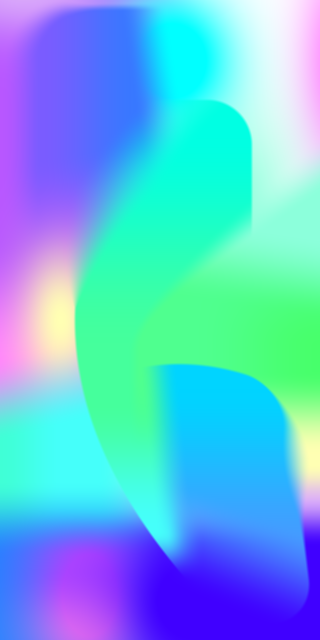
A WebGL 2 fragment shader for this background:

```glsl
#version 300 es
precision highp float;
// Soft neon gradient mesh: blurred colour glows under overlapping folded sheets.
uniform vec2 u_resolution;
out vec4 outColor;

#define CRISP 0.006        // half width of the sharp edges
#define CORNER 0.14        // rounding of the sheet corners
#define BLUE_LEAN 0.12     // slant of the lower blue sheet

const vec3 WHITE  = vec3(1.0);
const vec3 PURPLE = vec3(0.72, 0.34, 1.0);
const vec3 PINK   = vec3(1.0, 0.50, 1.0);
const vec3 LILAC  = vec3(0.86, 0.68, 0.98);
const vec3 CREAM  = vec3(1.0, 1.0, 0.70);
const vec3 AQUA   = vec3(0.27, 1.0, 0.98);
const vec3 CYAN   = vec3(0.0, 1.0, 1.0);
const vec3 MINT   = vec3(0.55, 1.0, 0.86);
const vec3 TEAL   = vec3(0.0, 1.0, 0.89);
const vec3 GREEN  = vec3(0.27, 1.0, 0.61);
const vec3 LIME   = vec3(0.28, 1.0, 0.42);
const vec3 SKY    = vec3(0.0, 0.83, 1.0);
const vec3 AZURE  = vec3(0.10, 0.53, 1.0);
const vec3 INDIGO = vec3(0.25, 0.0, 1.0);

float glow(vec2 p, vec2 center, vec2 radius) {
  vec2 d = (p - center) / radius;
  return exp(-dot(d, d));
}

// Coverage of the inside (d < 0) of a distance with a soft edge
float inside(float d, float soft) { return 1.0 - smoothstep(-soft, soft, d); }

// Intersection of two half spaces with a rounded corner
float roundCorner(float a, float b, float r) {
  vec2 d = vec2(a, b) + r;
  return length(max(d, 0.0)) + min(max(d.x, d.y), 0.0) - r;
}

vec3 backdrop(vec2 p) {
  // Left column, from purple down to azure
  vec3 left = mix(PURPLE, PINK, smoothstep(0.75, 1.12, p.y));
  left = mix(left, CREAM, glow(p, vec2(0.19, 1.0), vec2(0.125, 0.23)));
  vec3 water = mix(vec3(0.25, 1.0, 0.84), AQUA, smoothstep(0.0, 0.2, p.x));
  left = mix(left, water, smoothstep(1.12, 1.38, p.y + 0.25 * p.x));
  left = mix(left, AZURE, smoothstep(1.50, 1.74, p.y));

  // Right column, from white down to indigo
  vec3 right = mix(WHITE, CREAM, smoothstep(0.9, 1.4, p.y));
  right = mix(right, LILAC, smoothstep(1.45, 1.58, p.y));
  right = mix(right, INDIGO, smoothstep(1.55, 1.71, p.y));
  right = mix(right, PINK, glow(p, vec2(1.06, 0.2), vec2(0.12, 0.34)));
  vec3 col = mix(left, right, smoothstep(0.3, 0.65, p.x));

  // Pale top, cyan patch and mint haze
  col = mix(col, LILAC, 0.95 * glow(p, vec2(0.08, -0.03), vec2(0.3, 0.14)));
  col = mix(col, MINT, 0.9 * glow(p, vec2(0.74, 0.64), vec2(0.19, 0.3)));
  col = mix(col, CYAN, min(1.0, 1.4 * glow(p, vec2(0.54, 0.19), vec2(0.18, 0.2))));

  // Violet and indigo pools along the bottom
  float floorFade = smoothstep(1.58, 1.74, p.y);
  vec3 violet = mix(vec3(0.68, 0.27, 1.0), vec3(0.88, 0.42, 0.94),
                    smoothstep(1.78, 2.0, p.y));
  col = mix(col, violet, floorFade * min(1.0, 1.2 * glow(p, vec2(0.28, 1.86), vec2(0.2, 0.3))));
  return mix(col, INDIGO, floorFade * min(1.0, 1.3 * glow(p, vec2(0.6, 1.88), vec2(0.21, 0.22))));
}

void addUpperBlue(inout vec3 col, vec2 p) {
  float side = 0.075 - p.x;
  float top = 0.022 + 0.4 * pow(max(0.34 - p.x, 0.0), 2.0) - p.y;
  float soft = mix(0.014, 0.07, smoothstep(0.3, 0.02, p.x));
  float mask = inside(roundCorner(side, top, CORNER), soft);
  mask *= inside(p.x - 0.445 - 0.15 * p.y, 0.075);
  mask *= 1.0 - smoothstep(0.52, 0.84, p.y + 0.2 * p.x);
  vec3 blue = mix(vec3(0.48, 0.36, 1.0), vec3(0.22, 0.47, 1.0), smoothstep(0.12, 0.43, p.x));
  col = mix(col, blue, mask);
}

void addGreenBody(inout vec3 col, vec2 p) {
  float d = p.y - 1.0;
  float leftEdge = 0.234 + d * d * (d < 0.0 ? 0.75 : 0.53);
  float soft = CRISP + 0.36 * max(-d - 0.04, 0.0);
  float mask = inside(leftEdge - p.x, min(soft, 0.14));
  mask *= inside(roundCorner(p.x - 0.787, 0.312 - p.y, CORNER), CRISP);
  mask *= 1.0 - smoothstep(0.52, 0.64, p.x) * smoothstep(1.2, 1.35, p.y);
  mask *= 1.0 - smoothstep(1.66, 1.82, p.y);
  vec3 body = mix(TEAL, GREEN, smoothstep(0.4, 1.1, p.y));
  col = mix(col, mix(body, AQUA, smoothstep(1.25, 1.65, p.y)), mask);
}

void addGreenFold(inout vec3 col, vec2 p) {
  float rise = max(1.1 - p.y, 0.0);
  float edge = 0.42 + 1.35 * (sqrt(rise * rise + 0.03) - 0.173);
  float mask = inside(edge - p.x, 0.02 + 0.2 * max(rise - 0.1, 0.0));
  mask *= 1.0 - smoothstep(1.16, 1.42, p.y);
  vec3 sheet = mix(vec3(0.31, 1.0, 0.56), LIME, smoothstep(0.6, 1.0, p.x) * smoothstep(0.8, 1.08, p.y));
  sheet = mix(MINT, sheet, smoothstep(0.7, 0.96, p.y + 0.15 * (0.75 - p.x)));
  col = mix(col, sheet, mask);
}

void addLowerBlue(inout vec3 col, vec2 p) {
  float side = p.x - 0.96 + BLUE_LEAN * (1.77 - p.y);
  float top = 1.138 + 0.75 * pow(p.x - 0.56, 2.0) - p.y;
  float d = max(roundCorner(side, top, 0.12), roundCorner(side, p.y - 1.95, CORNER));
  float blur = smoothstep(0.82, 0.92, p.x) * exp(-pow((p.y - 1.43) / 0.14, 2.0));
  float mask = inside(d, CRISP + 0.045 * blur);
  mask *= smoothstep(0.44, 0.56, p.x - 0.1 * (p.y - 1.2));
  mask *= 1.0 - smoothstep(1.66, 2.0, p.y + 0.4 * (0.95 - p.x));
  col = mix(col, mix(SKY, vec3(0.28, 0.6, 1.0), smoothstep(1.2, 1.75, p.y)), mask);
}

void main() {
  // Width spans 0..1; y runs 0..2 from the top downward
  vec2 uv = gl_FragCoord.xy / u_resolution;
  vec2 p = vec2(uv.x, 2.0 - 2.0 * uv.y);
  vec3 col = backdrop(p);
  addUpperBlue(col, p);
  addGreenBody(col, p);
  addGreenFold(col, p);
  addLowerBlue(col, p);
  outColor = vec4(col, 1.0);
}
```
